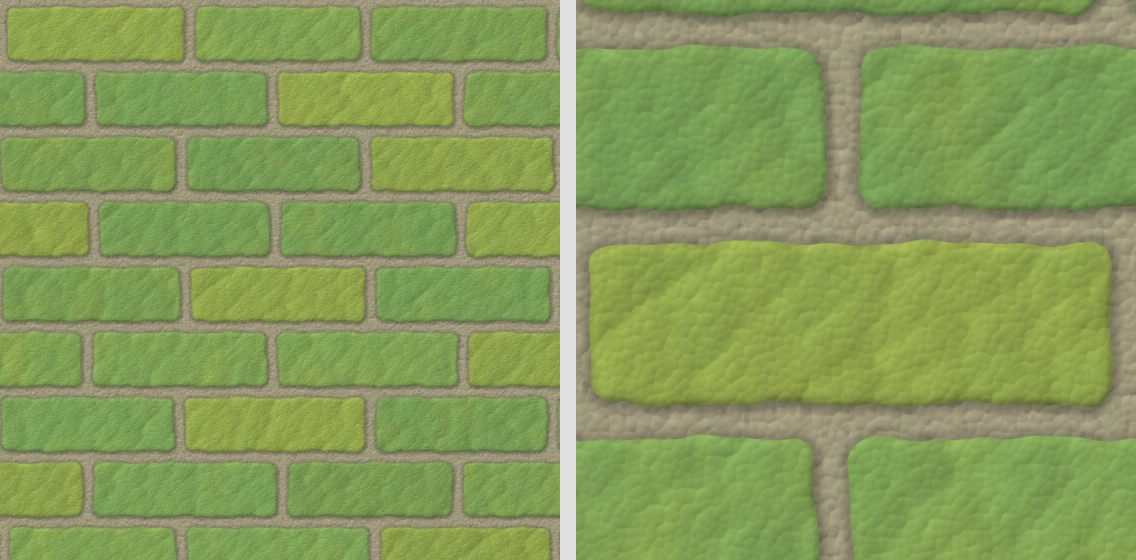
Left: the whole. Right: its middle third, enlarged.
Write a Shadertoy shader that draws this texture.

```glsl
// Running-bond wall of rough, rounded green and olive bricks in sandy mortar.

const vec2 PITCH = vec2(0.330, 0.1162);   // brick plus joint, in canvas units
const vec2 MARGIN = vec2(0.001, 0.003);   // first joint from the left and top
const float HALF_JOINT = 0.0103;
const float CORNER = 0.014;
const vec2 LIGHT = vec2(-0.5, 0.866);

const vec3 GREEN = vec3(0.465, 0.612, 0.332);
const vec3 OLIVE = vec3(0.570, 0.642, 0.292);
const vec3 MORTAR = vec3(0.625, 0.600, 0.488);

// One bit per column marks the olive bricks of each course.
const int OLIVE_MASK[9] = int[9](1, 4, 4, 9, 2, 8, 2, 1, 4);

vec2 hash2(vec2 p) {
    vec3 q = fract(p.xyx * vec3(0.1031, 0.1030, 0.0973));
    q += dot(q, q.yzx + 33.33);
    return fract((q.xx + q.yz) * q.zy);
}

// Smooth cellular noise: squared distance to scattered points.
float cellular(vec2 p) {
    vec2 cell = floor(p), f = p - cell;
    float sum = 0.0;
    for (int y = -1; y <= 1; y++)
    for (int x = -1; x <= 1; x++) {
        vec2 o = vec2(x, y);
        vec2 r = o + hash2(cell + o) - f;
        sum += exp(-10.0 * dot(r, r));
    }
    return -log(sum + 1e-5) / 10.0;
}

// Slope of a cellular surface towards the light.
float relief(vec2 p, float scale) {
    vec2 q = p * scale;
    return cellular(q + 0.25 * LIGHT) - cellular(q);
}

// Stretches space along the rising diagonal for tooled stone marks.
vec2 diagonal(vec2 p) {
    return vec2(0.55 * dot(p, vec2(0.8, 0.6)), dot(p, vec2(-0.6, 0.8)));
}

float jointOffset(float joint, float row) {
    return (hash2(vec2(joint + 7.0, row + 3.0)).x - 0.5) * 0.06;
}

// Rounded box whose outline wavers with layered sines.
float brickDistance(vec2 p, vec2 halfSize, float seed) {
    vec2 q = abs(p) - halfSize + CORNER;
    float box = length(max(q, 0.0)) + min(max(q.x, q.y), 0.0) - CORNER;
    float wave = sin(p.x * 55.0 + p.y * 45.0 + seed)
               + 0.6 * sin(p.x * 121.0 - p.y * 70.0 + seed * 2.3)
               + 0.4 * sin(p.x * 213.0 + p.y * 160.0 + seed * 3.1);
    return box + 0.0012 * wave;
}

vec3 brickColor(vec2 p, float olive, vec2 rnd, float inside, float facing) {
    float tint = mix(0.30 * rnd.x * rnd.x, 1.0 - 0.15 * rnd.x, olive);
    float patches = cellular(p * 14.0 + rnd * 9.0) - 0.15;
    vec3 color = mix(GREEN, OLIVE, clamp(tint + 0.5 * patches, 0.0, 1.0));
    float shade = 1.0 + 0.05 * (rnd.y - 0.5);
    shade += 0.24 * relief(diagonal(p) + rnd, 42.0);
    shade += 0.16 * relief(diagonal(p) + rnd.yx, 105.0);
    shade += 0.22 * relief(p, 210.0);
    // Bevel: bright towards the light, dark along the lower rim.
    float bevel = 1.0 - smoothstep(0.0, 0.010, inside);
    float rim = 1.0 - smoothstep(0.0, 0.0045, inside);
    shade += bevel * 0.11 * facing - rim * (0.09 - 0.07 * facing);
    return color * shade;
}

vec3 mortarColor(vec2 p, float outside, float facing) {
    float grain = 0.30 * relief(p, 190.0) + 0.16 * relief(p + 5.0, 95.0);
    float pits = smoothstep(0.80, 1.0, hash2(floor(p * 300.0)).x);
    float contact = 1.0 - smoothstep(0.0, 0.0085, outside);
    float shade = 1.0 + grain - 0.07 * pits;
    return MORTAR * shade * (1.0 - contact * (0.21 - 0.06 * facing));
}

void mainImage(out vec4 fragColor, in vec2 fragCoord) {
    vec2 uv = fragCoord / iResolution.xy;
    float pixel = 1.0 / min(iResolution.x, iResolution.y);

    // Course, then the brick between two unevenly spaced joints.
    float row = floor((1.0 - MARGIN.y - uv.y) / PITCH.y);
    float bond = 0.5 * mod(row, 2.0);
    float along = (uv.x - MARGIN.x) / PITCH.x + bond;
    float joint = floor(along + 0.5);
    float col = along < joint + jointOffset(joint, row) ? joint - 1.0 : joint;
    float left = col + jointOffset(col, row);
    float right = col + 1.0 + jointOffset(col + 1.0, row);

    vec2 rnd = hash2(vec2(col + 11.0, row + 5.0));
    float seed = 40.0 * rnd.x + 17.0 * rnd.y;
    vec2 center = vec2((0.5 * (left + right) - bond) * PITCH.x + MARGIN.x,
                       1.0 - MARGIN.y - (row + 0.5) * PITCH.y);
    vec2 halfSize = 0.5 * vec2((right - left) * PITCH.x, PITCH.y) - HALF_JOINT;
    vec2 p = uv - center;

    float d = brickDistance(p, halfSize, seed);
    float facing = (brickDistance(p + 0.002 * LIGHT, halfSize, seed) - d) / 0.002;
    facing = clamp(facing, -1.0, 1.0);

    int mask = OLIVE_MASK[int(clamp(row, 0.0, 8.0))];
    float olive = float((mask >> int(max(col, 0.0))) & 1);
    vec3 brick = brickColor(uv, olive, rnd, max(-d, 0.0), facing);
    vec3 mortar = mortarColor(uv, max(d, 0.0), facing);
    float cover = 1.0 - smoothstep(-pixel, pixel, d);
    fragColor = vec4(clamp(mix(mortar, brick, cover), 0.0, 1.0), 1.0);
}
```
